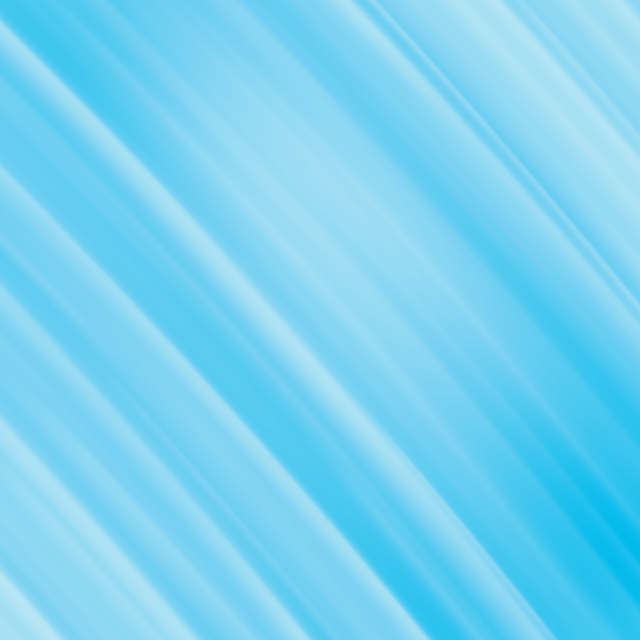
Write a WebGL 1 fragment shader that draws this background.

```glsl
precision highp float;
// Soft diagonal light streaks over a blue wash, falling from upper left to lower right.
// Broad elliptical shades and stretched noise set the tone; two loops of jittered,
// asymmetric streaks then lighten it, and the tone is mapped to a three-colour ramp.

uniform vec2 u_resolution;

const vec3 DEEP = vec3(0.0, 0.73, 0.925);
const vec3 MID = vec3(0.48, 0.822, 0.95);
const vec3 PALE = vec3(0.74, 0.907, 0.957);

const vec2 ALONG = vec2(0.676, -0.737);  // streak direction
const vec2 ACROSS = vec2(0.737, 0.676);
const float BEND = 0.05;                 // slight curvature of all streaks
const float BASE_TONE = 0.43;
const float PALE_TONE = 0.74;
const float MAIN_STEP = 0.145;           // spacing of the bright streaks
const float FINE_STEP = 0.047;           // spacing of the thin streaks

float hash(float n) {
  return fract(sin(n * 127.1 + 3.7) * 43758.5);
}

float noise(vec2 p) {
  vec2 cell = floor(p);
  vec2 f = p - cell;
  f = f * f * (3.0 - 2.0 * f);
  float n = cell.x + cell.y * 57.0;
  return mix(mix(hash(n), hash(n + 1.0), f.x),
             mix(hash(n + 57.0), hash(n + 58.0), f.x), f.y);
}

// Soft elliptical spot in (across, along) space
float spot(vec2 q, vec2 centre, vec2 radius) {
  vec2 d = (q - centre) / radius;
  return exp(-dot(d, d));
}

// Band with a crisp upper edge and a long soft lower edge
float streak(float d, float crisp, float soft) {
  float w = d > 0.0 ? crisp : soft;
  return exp(-d * d / (w * w));
}

// Large areas of light and shade
float wash(vec2 q) {
  float tone = BASE_TONE;
  tone += 0.20 * smoothstep(1.0, 1.25, q.x);
  tone += 0.16 * (1.0 - smoothstep(0.0, 0.3, q.x));
  tone += 0.19 * spot(q, vec2(0.83, -0.18), vec2(0.12, 0.40));
  tone -= 0.42 * spot(q, vec2(0.83, 0.58), vec2(0.15, 0.30));
  tone -= 0.22 * spot(q, vec2(0.78, -0.64), vec2(0.12, 0.24));
  tone -= 0.13 * spot(q, vec2(0.57, 0.0), vec2(0.045, 1.0));
  tone -= 0.16 * spot(q, vec2(0.56, 0.50), vec2(0.07, 0.30));
  tone -= 0.12 * spot(q, vec2(0.97, 0.25), vec2(0.06, 0.45));
  return tone;
}

// Stretched noise: broad veils down to faint hairs
float grain(vec2 q) {
  float g = 0.13 * (noise(q * vec2(11.0, 1.5) + 5.0) - 0.5);
  g += 0.08 * (noise(q * vec2(29.0, 1.8) + 17.0) - 0.5);
  g += 0.035 * (noise(q * vec2(75.0, 2.5) + 31.0) - 0.5);
  return g;
}

void main() {
  vec2 p = gl_FragCoord.xy / u_resolution.y;
  vec2 q = vec2(dot(p, ACROSS), dot(p, ALONG));
  q.x += BEND * (q.y + 0.2) * (q.y + 0.2);

  float tone = wash(q) + grain(q);
  float calm = smoothstep(0.71, 0.78, q.x) * (1.0 - smoothstep(0.96, 1.03, q.x));

  // Bright streaks, each with a thinner companion and a shadow beside its crisp edge
  for (int i = 0; i < 10; i++) {
    float id = float(i);
    float centre = 0.075 + MAIN_STEP * id + 0.03 * (hash(id + 11.0) - 0.5);
    float d = q.x - centre - 0.02 * (hash(id + 23.0) - 0.5) * q.y;
    float width = mix(0.75, 1.25, hash(id + 37.0));
    float fade = mix(0.55, 1.0, noise(vec2(q.y * 2.2 + 9.0, id * 3.0)));
    fade *= 1.0 - 0.65 * calm;
    tone -= 0.08 * fade * spot(vec2(d, 0.0), vec2(0.027, 0.0) * width, vec2(0.015, 1.0));
    float light = 0.85 * streak(d, 0.009 * width, 0.028 * width);
    light += 0.5 * streak(d + 0.055 * width, 0.009, 0.018) * hash(id + 53.0);
    tone = mix(tone, PALE_TONE, min(light, 1.0) * fade);
  }

  // Thin streaks of varied strength that fade in and out along their length
  for (int i = 0; i < 31; i++) {
    float id = float(i);
    float centre = FINE_STEP * (id + hash(id + 71.0));
    float d = q.x - centre - 0.03 * (hash(id + 83.0) - 0.5) * q.y;
    float width = mix(0.004, 0.010, hash(id + 97.0));
    float strength = hash(id + 113.0);
    strength *= 0.55 * strength * (1.0 - 0.4 * calm);
    float fade = smoothstep(0.2, 0.75, noise(vec2(q.y * 2.5 + 20.0, id * 5.0)));
    tone = mix(tone, PALE_TONE, strength * fade * streak(d, width, width * 2.0));
  }

  // Tone to colour
  vec3 color = mix(DEEP, MID, clamp(tone / MID.r, 0.0, 1.0));
  color = mix(color, PALE, clamp((tone - MID.r) / (PALE.r - MID.r), 0.0, 1.0));
  gl_FragColor = vec4(color, 1.0);
}
```
